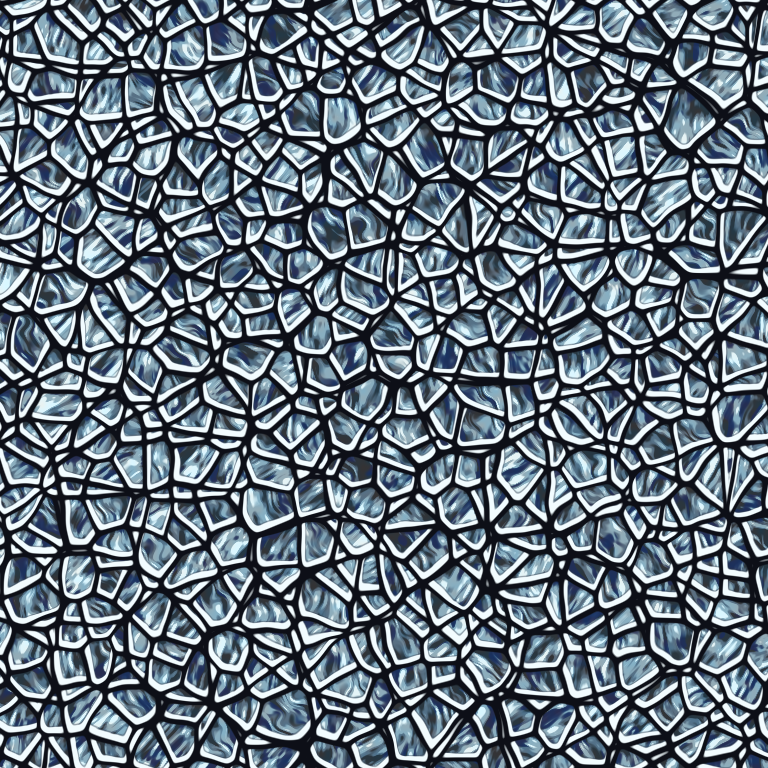
Give the GLSL for this texture, as a Shadertoy shader.

```glsl
// Cracked icy plates: two Voronoi crack nets are overlaid to cut angular shards.
// Every shard gets dark seams, a rounded white rim along its lower edges,
// and a slate blue face with fine streaks at its own angle.

float hash(vec2 p) {
    return fract(sin(dot(p, vec2(127.1, 311.7))) * 43758.5453);
}

vec2 hash2(vec2 p) {
    return vec2(hash(p), hash(p + 57.3));
}

float noise(vec2 p) {
    vec2 i = floor(p), f = fract(p);
    f = f * f * (3.0 - 2.0 * f);
    return mix(mix(hash(i), hash(i + vec2(1, 0)), f.x),
               mix(hash(i + vec2(0, 1)), hash(i + vec2(1, 1)), f.x), f.y);
}

const float ROUNDING = 650.0;

// Adds one crack net to the soft sums of all edges and of lower edges
void addCracks(vec2 p, vec2 count, float seed,
               inout float allEdges, inout float lowerEdges, inout float shardId) {
    vec2 home = floor(p * count), nearestCell = home, toNearest = vec2(0);
    float best = 9.0;
    for (int y = -1; y <= 1; y++)
    for (int x = -1; x <= 1; x++) {
        vec2 cell = home + vec2(x, y);
        vec2 r = (cell + hash2(cell + seed)) / count - p;
        if (dot(r, r) < best) {
            best = dot(r, r);
            toNearest = r;
            nearestCell = cell;
        }
    }
    for (int y = -2; y <= 2; y++)
    for (int x = -2; x <= 2; x++) {
        if (x == 0 && y == 0) continue;
        vec2 cell = nearestCell + vec2(x, y);
        vec2 r = (cell + hash2(cell + seed)) / count - p;
        vec2 outward = normalize(r - toNearest);
        float edge = exp(-ROUNDING * dot(0.5 * (r + toNearest), outward));
        allEdges += edge;
        lowerEdges += edge * smoothstep(-0.15, 0.75, dot(outward, vec2(-0.2, -0.98)));
    }
    shardId += hash(nearestCell + seed * 3.0);
}

void mainImage(out vec4 fragColor, in vec2 fragCoord) {
    vec2 p = fragCoord / iResolution.y;
    float soft = max(0.0011, 0.7 / iResolution.y);

    // Bend the cracks slightly
    vec2 bent = p + 0.007 * (vec2(noise(p * 32.0), noise(p * 32.0 + 40.0)) - 0.5);

    float allEdges = 1e-12, lowerEdges = 1e-12, shardId = 0.0;
    addCracks(bent, vec2(10.0, 12.0), 3.0, allEdges, lowerEdges, shardId);
    addCracks(bent, vec2(18.0, 22.0), 19.0, allEdges, lowerEdges, shardId);
    float seamDist = -log(allEdges) / ROUNDING;
    float rimDist = -log(lowerEdges) / ROUNDING;
    float shard = fract(shardId * 7.31);

    // Streaks on the face, turned by a different angle on each shard
    float angle = (shard - 0.5) * 2.2;
    mat2 turn = mat2(cos(angle), sin(angle), -sin(angle), cos(angle));
    vec2 q = turn * (p + 0.012 * (noise(p * 55.0) - 0.5));
    float streak = noise(q * vec2(190.0, 48.0) + shard * 30.0);
    float fine = noise(q * vec2(330.0, 90.0) + 70.0);
    float tone = 0.5 + 1.0 * (streak - 0.5) + 0.5 * (fine - 0.5) + 0.2 * (shard - 0.5);
    tone -= 0.22 * (1.0 - smoothstep(0.002, 0.008, seamDist));

    // Face colours from shadow to glint
    vec3 color = mix(vec3(0.17, 0.21, 0.24), vec3(0.34, 0.44, 0.52), smoothstep(0.16, 0.40, tone));
    color = mix(color, vec3(0.55, 0.68, 0.74), smoothstep(0.44, 0.62, tone));
    color = mix(color, vec3(0.88, 0.96, 0.98), smoothstep(0.74, 0.88, tone));
    float navy = smoothstep(0.56, 0.72, noise(q * vec2(120.0, 45.0) + 15.0));
    color = mix(color, vec3(0.12, 0.18, 0.36), navy * 0.85 * (1.0 - smoothstep(0.35, 0.6, tone)));
    color += 0.07 * (noise(p * 110.0 + 9.0) - 0.5) * vec3(-1.0, 0.3, 1.0);

    // White rim with a thin dark line behind it
    float rimWidth = 0.0075 + 0.0035 * noise(p * 38.0 + 5.0) + 0.001 * (streak - 0.5);
    float behind = smoothstep(rimWidth + 0.0025, rimWidth, rimDist);
    color = mix(color, vec3(0.18, 0.23, 0.30), behind * 0.6);
    float rim = 1.0 - smoothstep(rimWidth - soft, rimWidth + soft, rimDist);
    color = mix(color, vec3(0.95, 0.99, 1.0), rim);

    // Dark seams
    float seamWidth = 0.0021 + 0.0014 * noise(p * 30.0 + 21.0);
    float seam = 1.0 - smoothstep(seamWidth - soft, seamWidth + soft, seamDist);
    color = mix(color, vec3(0.05, 0.06, 0.09), seam);

    fragColor = vec4(clamp(color, 0.0, 1.0), 1.0);
}
```
